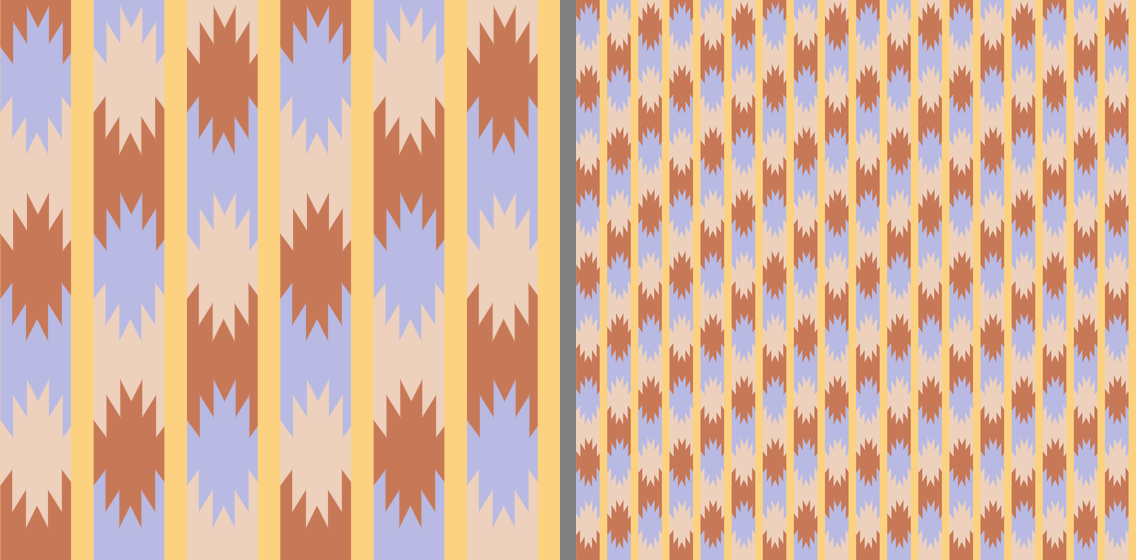
Left: one tile. Right: repeated 3 by 3.
This pattern is drawn by a three.js fragment shader. Its source:

```glsl
// Vertical bands of stepped, spiky diamonds in three rotating colours, split by yellow stripes.
varying vec2 vUv;

// One tier of the diamond: a column whose ends slope up towards its outer edge.
float tier(vec2 p, float halfWidth, float height, float slope) {
  return max(p.x - halfWidth, (p.y - height - slope * p.x) / sqrt(1.0 + slope * slope));
}

float spikyDiamond(vec2 p) {
  p = abs(p);
  float inner = tier(p, 0.118, 0.559, 2.0);
  float middle = tier(p, 0.266, 0.201, 1.6);
  float outer = tier(p, 0.6, -0.187, 1.35);
  return min(inner, min(middle, outer));
}

vec3 bandColor(float index) {
  float i = mod(index, 3.0);
  vec3 lavender = vec3(0.72, 0.73, 0.89);
  vec3 cream = vec3(0.93, 0.82, 0.74);
  vec3 terracotta = vec3(0.78, 0.47, 0.34);
  return i < 0.5 ? lavender : i < 1.5 ? cream : terracotta;
}

void main() {
  // Six bands by three rows; lengths are in band pitches, with the band centred on x = 0
  vec2 grid = vUv * vec2(6.0, 3.0) + vec2(0.118, 0.0);
  vec2 cell = floor(grid);
  vec2 p = (fract(grid) - 0.5) * vec2(1.0, 2.0);
  float soft = 0.75 * fwidth(vUv.x) * 6.0;

  // Diamond, its lower half set slightly to the left
  vec2 q = p - vec2(0.0195, 0.141);
  float side = q.y > 0.0 ? 1.0 : -1.0;
  q.x -= 0.005 * side;
  float diamond = 1.0 - smoothstep(-soft, soft, spikyDiamond(q));

  // Colours step along the band and shift from band to band
  float index = cell.x + cell.y + 1.0;
  vec3 color = mix(bandColor(index - side), bandColor(index), diamond);

  // Yellow stripes between the bands
  float stripe = smoothstep(-soft, soft, abs(p.x) - 0.379);
  gl_FragColor = vec4(mix(color, vec3(0.99, 0.82, 0.50), stripe), 1.0);
}
```
